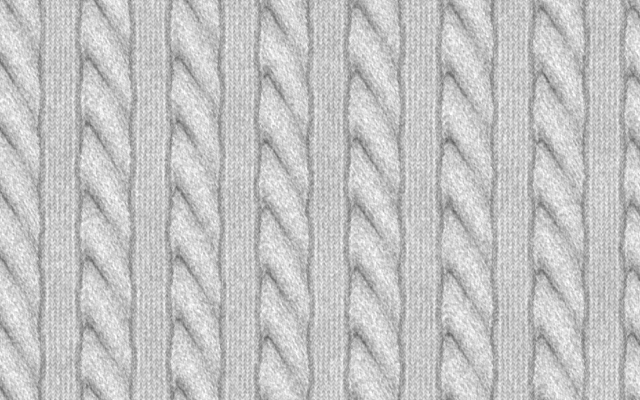
Give the GLSL for this texture, as a Shadertoy shader.

```glsl
// Pale grey cable knit: seven twisted cables across, divided by flat stitched ribs.
// Each cable is a stack of slanted domed strands cut by curved crevices; small V
// stitches and woolly value noise are laid over both. Unit length = canvas height.

const float CELL = 0.2267;         // cable to cable
const float FIRST_CABLE = 0.2646;  // centre of cable number zero
const float HALF_CABLE = 0.0635;
const float TWIST = 0.1646;        // height of one crossing
const float TAU = 6.2831853;

float hash(vec2 p) {
    vec3 q = fract(vec3(p.xyx) * 0.1031);
    q += dot(q, q.yzx + 33.33);
    return fract((q.x + q.y) * q.z);
}

// Smooth value noise in 0..1
float noise(vec2 p) {
    vec2 i = floor(p), f = fract(p);
    f = f * f * (3.0 - 2.0 * f);
    return mix(mix(hash(i), hash(i + vec2(1, 0)), f.x),
               mix(hash(i + vec2(0, 1)), hash(i + vec2(1, 1)), f.x), f.y);
}

float bell(float d, float width) {
    return exp(-d * d / (width * width));
}

// V stitches: column counts wales, row counts courses; result in -1..1
float stitches(float column, float row) {
    float arm = abs(fract(column) - 0.5);
    float loops = cos(TAU * (row + 1.4 * arm));
    float groove = cos(TAU * column);
    return 0.45 * loops - 0.55 * groove;
}

// Drop of a crevice across the cable, in twists; u runs -1..1 over its width
float creviceDrop(float u) {
    float hook = max(0.0, -0.62 - u);
    float tail = max(0.0, u);
    return 0.54 * (u + 0.7) + 2.2 * hook * hook + 0.15 * tail * tail;
}

float cableTone(vec2 pos, float u, float twist) {
    float phase = twist - creviceDrop(u);
    float f = phase - floor(phase + 0.5);
    float dome = 0.5 - 0.5 * cos(TAU * phase);

    // Broad shadow with a crisp core, dying out towards the right
    float depth = smoothstep(-1.1, -0.7, u) * (1.0 - 0.85 * smoothstep(-0.45, 0.5, u));
    float crevice = 0.14 * bell(f, f < 0.0 ? 0.17 : 0.07) + 0.09 * bell(f, 0.045);

    // Wool grain runs along the strands
    float along = dot(pos, vec2(0.53, 0.848));
    float across = dot(pos, vec2(0.848, -0.53));
    float wool = noise(vec2(across * 270.0, along * 130.0)) - 0.5;
    float fluff = noise(pos * vec2(290.0, 210.0) + 31.0) - 0.5;
    float tone = 0.765 + 0.10 * dome - 0.09 * pow(abs(u), 4.0);
    tone += 0.045 * stitches(phase * 8.0, along / 0.0105);
    return tone + 0.17 * wool + 0.14 * fluff - crevice * depth;
}

float ribTone(vec2 pos, float x) {
    float wool = noise(pos * vec2(270.0, 150.0)) - 0.5;
    float fluff = noise(pos * vec2(300.0, 220.0) + 17.0) - 0.5;
    float patches = noise(pos * 12.0 + 7.0) - 0.5;
    return 0.78 + 0.085 * stitches(x / 0.0130, pos.y / 0.0100)
         + 0.15 * wool + 0.10 * fluff + 0.04 * patches;
}

void mainImage(out vec4 fragColor, in vec2 fragCoord) {
    vec2 pos = fragCoord / iResolution.y;
    pos.y = 1.0 - pos.y;  // measured downwards

    // Which cable, and where across it; the fabric is pulled a little sideways
    float pull = 0.009 * bell(pos.x - 0.85, 0.3);
    float wander = 0.004 * (noise(pos * vec2(3.0, 4.0)) - 0.5);
    float span = pos.x - FIRST_CABLE + pull + wander;
    float cable = floor(span / CELL + 0.5);
    float x = span - cable * CELL;
    float ribX = mod(span, CELL) - 0.5 * CELL;

    // Twist phase: the left cables sit a little higher; all are uneven
    float offset = cable < 1.5 ? 0.87 : 1.10;
    offset += 0.06 * (hash(vec2(cable + 5.0, 3.0)) - 0.5);
    offset += 0.10 * (noise(vec2(cable * 7.3 + 40.0, pos.y * 7.0)) - 0.5);
    float twist = pos.y / TWIST - offset;

    // Softly scalloped, fuzzy outline
    float sidePhase = twist - creviceDrop(sign(x));
    float fuzz = noise(vec2(cable * 9.0 + sign(x) * 3.0 + 50.0, pos.y * 95.0)) - 0.5;
    float hairs = noise(pos * vec2(70.0, 200.0)) - 0.5;
    float edge = HALF_CABLE * (0.97 - 0.04 * cos(TAU * sidePhase));
    edge += 0.002 * fuzz + 0.004 * hairs;
    float outside = abs(x) - edge;

    float u = clamp(x / edge, -1.0, 1.0);
    float inCable = 1.0 - smoothstep(-0.001, 0.003, outside);
    float tone = mix(ribTone(pos, ribX), cableTone(pos, u, twist), inCable);

    // Shadowed seam, pale fringe on the cable, raised rim on the rib
    tone -= 0.09 * bell(outside - 0.005, 0.011) + 0.08 * bell(outside - 0.004, 0.005);
    tone += 0.09 * bell(outside + 0.005, 0.004);
    tone += 0.06 * bell(outside - 0.017, 0.004);

    fragColor = vec4(vec3(clamp(tone, 0.0, 1.0)), 1.0);
}
```
